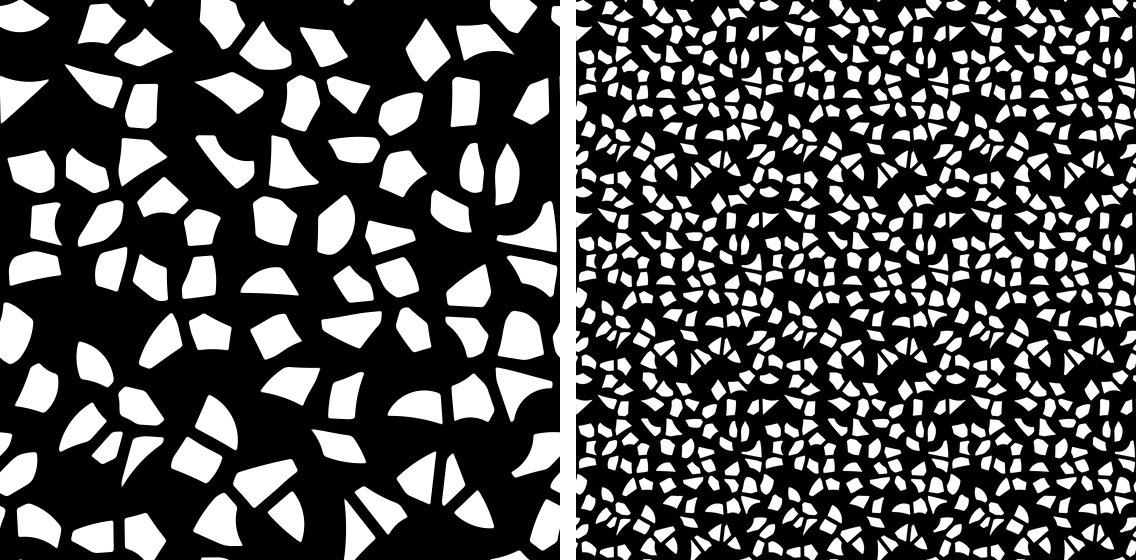
Left, the tile; right, the same tile 3 across and 3 down.
Give the GLSL for this pattern, as a Shadertoy shader.

```glsl
// Terrazzo of white shards on black, one shard per cell of a wrapping jittered grid.
// Each shard is a stretched polygon of 3 to 5 bent edges with rounded corners,
// trimmed at the Voronoi borders of its cell so that shards never touch.

const int   CELLS       = 9;                   // shards per side of the tile
const float JITTER      = 0.72;                // scatter of shard centres, in cells
const float HALF_GAP    = 0.09;                // half the least gap between shards
const vec2  MIN_AXES    = vec2(0.34, 0.19);    // half length and half width
const vec2  MAX_AXES    = vec2(0.50, 0.29);
const float TRI_SCALE   = 0.85;                // triangles reach further, so shrink them
const float EDGE_SKEW   = 0.28;                // irregularity of the edge directions
const float BEND        = 1.8;                 // strongest edge curvature
const float HOLLOW_BIAS = 0.2;                 // preference for concave edges
const float ROUNDING    = 0.04;                // softness of the corners
const vec3  GROUND      = vec3(0.0);
const vec3  SHARD       = vec3(1.0);
const float TAU         = 6.2831853;

// Three random values in 0..1 for a cell; the cell index wraps around the tile.
vec3 hash3(ivec2 cell, int salt) {
    ivec2 wrapped = (cell + 2 * CELLS) % CELLS;
    uvec3 v = uvec3(wrapped, salt) * 1664525u + 1013904223u;
    v.x += v.y * v.z; v.y += v.z * v.x; v.z += v.x * v.y;
    v ^= v >> 16u;
    v.x += v.y * v.z; v.y += v.z * v.x; v.z += v.x * v.y;
    return vec3(v >> 8u) / 16777216.0;
}

vec2 shardCentre(ivec2 cell) {
    return vec2(cell) + 0.5 + JITTER * (hash3(cell, 0).xy - 0.5);
}

// Maximum with a rounded transition.
float smoothMax(float a, float b) {
    float h = max(ROUNDING - abs(a - b), 0.0) / ROUNDING;
    return max(a, b) + 0.25 * ROUNDING * h * h;
}

// Signed distance to an arc through the origin; positive curvature bulges along the normal.
float bentEdge(vec2 p, vec2 normal, float curvature) {
    float f = dot(p, normal) + 0.5 * curvature * dot(p, p);
    return 2.0 * f / (1.0 + sqrt(max(1.0 + 2.0 * curvature * f, 0.0)));
}

// Polygon whose edges touch a randomly turned ellipse around the origin.
float shardShape(vec2 p, ivec2 cell) {
    vec3 form = hash3(cell, 1);
    vec3 size = hash3(cell, 2);
    int edges = 3 + int(form.x * 2.6);
    vec2 axes = mix(MIN_AXES, MAX_AXES, size.xy);
    if (edges == 3) axes *= TRI_SCALE;

    float turn = form.y * TAU;
    float c = cos(turn), s = sin(turn);
    p = mat2(c, -s, s, c) * p;

    float d = -1.0;
    for (int i = 0; i < edges; i++) {
        vec3 rnd = hash3(cell, 3 + i);
        float angle = TAU * (float(i) + form.z + EDGE_SKEW * (rnd.x - 0.5)) / float(edges);
        vec2 dir = vec2(cos(angle), sin(angle));
        float u = 2.0 * rnd.y - 1.0;
        float curvature = BEND * u * abs(u) - HOLLOW_BIAS;
        d = smoothMax(d, bentEdge(p - axes * dir, normalize(dir / axes), curvature));
    }
    return d;
}

// Signed distance, in cells, to the shard that owns point p.
float terrazzo(vec2 p) {
    ivec2 home = ivec2(floor(p));

    // Find the nearest shard centre.
    ivec2 owner = home;
    float nearest = 1e3;
    for (int y = -1; y <= 1; y++)
    for (int x = -1; x <= 1; x++) {
        ivec2 cell = home + ivec2(x, y);
        float dist = distance(p, shardCentre(cell));
        if (dist < nearest) { nearest = dist; owner = cell; }
    }

    // Trim the shard halfway to each neighbour.
    vec2 centre = shardCentre(owner);
    float d = shardShape(p - centre, owner);
    for (int y = -2; y <= 2; y++)
    for (int x = -2; x <= 2; x++) {
        if (x == 0 && y == 0) continue;
        vec2 other = shardCentre(owner + ivec2(x, y));
        float border = dot(p - 0.5 * (centre + other), normalize(other - centre));
        d = smoothMax(d, border + HALF_GAP);
    }
    return d;
}

void mainImage(out vec4 fragColor, in vec2 fragCoord) {
    vec2 p = fragCoord / iResolution.xy * float(CELLS);
    float pixel = float(CELLS) / min(iResolution.x, iResolution.y);
    float cover = clamp(0.5 - terrazzo(p) / pixel, 0.0, 1.0);
    fragColor = vec4(mix(GROUND, SHARD, cover), 1.0);
}
```
